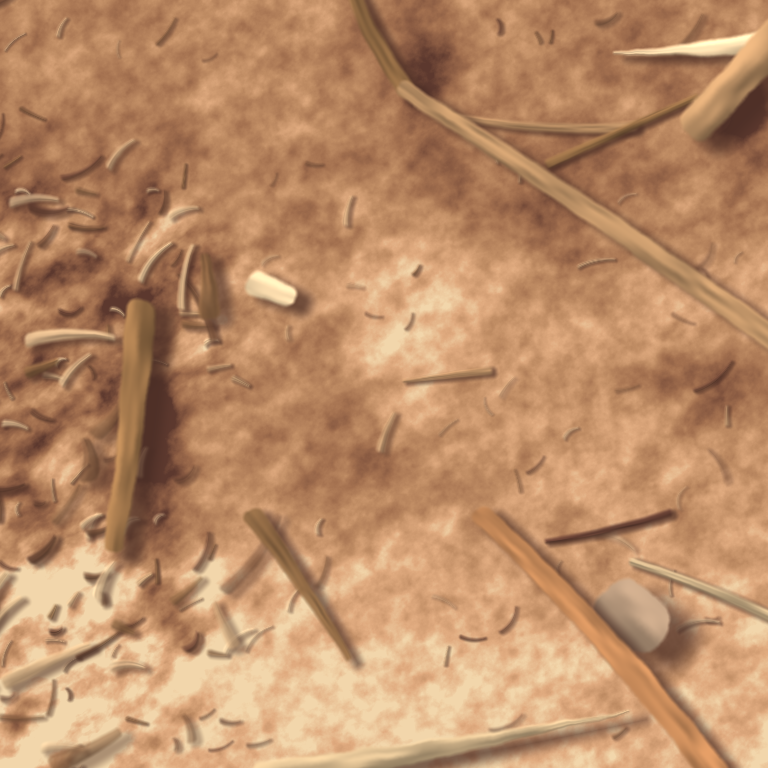
Reproduce this texture procedurally as a Shadertoy shader.

```glsl
// Sunlit reddish soil strewn with dry straw, stalks, twigs and a pebble.

const float SOFT = .0034;
const vec2 LIGHT = vec2(-.6, .8);
const vec2 SHADOW_DIR = vec2(1., -.55);

const vec3 UMBER = vec3(.36, .22, .18);
const vec3 CREAM = vec3(.97, .85, .67);
const vec3 OLIVE = vec3(.56, .41, .26);
const vec3 TAN = vec3(.74, .57, .40);
const vec3 ORANGE = vec3(.78, .54, .35);
const vec3 SAGE = vec3(.80, .69, .53);
const vec3 STONE = vec3(.72, .60, .49);
const vec3 SOIL[6] = vec3[6](UMBER, vec3(.52, .34, .25), vec3(.64, .44, .31),
    vec3(.75, .55, .39), vec3(.88, .67, .50), vec3(.95, .84, .67));

float hash(vec2 p) {
    vec3 q = fract(p.xyx * .1031);
    q += dot(q, q.yzx + 33.33);
    return fract((q.x + q.y) * q.z);
}

float noise(vec2 p) {
    vec2 i = floor(p), f = fract(p);
    f = f * f * (3. - 2. * f);
    return mix(mix(hash(i), hash(i + vec2(1, 0)), f.x),
               mix(hash(i + vec2(0, 1)), hash(i + vec2(1, 1)), f.x), f.y);
}

// Fractal noise centred on zero
float fbm(vec2 p) {
    float sum = 0., amp = .5;
    for (int i = 0; i < 5; i++) {
        sum += amp * (noise(p) - .5);
        p = mat2(1.6, 1.2, -1.2, 1.6) * p + 17.3;
        amp *= .5;
    }
    return sum;
}

float blob(vec2 p, float x, float y, float w, float h) {
    vec2 q = (p - vec2(x, y)) / vec2(w, h);
    return exp(-dot(q, q));
}

vec3 soilColor(float tone) {
    float x = clamp(tone, 0., 1.) * 5.;
    int i = min(int(x), 4);
    return mix(SOIL[i], SOIL[i + 1], x - float(i));
}

// Amount of loose debris: thick on the left, sparse elsewhere
float litter(vec2 p) {
    return smoothstep(.42, .14, p.x + .3 * fbm(p * 5.)) * smoothstep(.86, .68, p.y);
}

float soilTone(vec2 p) {
    vec2 warped = p + .03 * vec2(fbm(p * 9.), fbm(p * 9. + 40.));
    vec2 grain = mat2(.77, -.64, .64, .77) * warped;
    float tone = .71 + .45 * fbm(p * 4. + 3.) + .55 * fbm(grain * vec2(17, 30));
    tone += .42 * fbm(p * 60.) + 1.5 * litter(p) * fbm(grain * vec2(16, 27) + 8.);
    // Broad light and shade
    tone += .14 * smoothstep(.38, .05, p.y) - .17 * smoothstep(.6, .8, p.y);
    tone += .12 * blob(p, .58, .60, .12, .13);
    tone -= .36 * blob(p, .46, .40, .12, .09);
    tone -= .15 * blob(p, .44, .62, .06, .22);
    tone -= .36 * blob(p, .68, .71, .10, .06);
    tone -= .32 * blob(p, .93, .50, .18, .05);
    tone -= .50 * blob(p, .555, .91, .04, .11);
    tone -= .70 * blob(p, .965, .85, .045, .055);
    tone -= .26 * blob(p, .08, .72, .22, .13);
    tone -= .20 * blob(p, .10, .45, .15, .20);
    return tone - .75 * blob(p, .205, .45, .035, .15);
}

// Tapering rod; shape is bend and end radii. Gives distance, across, along
vec3 rod(vec2 p, vec4 ends, vec3 shape) {
    vec2 axis = ends.zw - ends.xy, q = p - ends.xy;
    float len = length(axis);
    axis /= len;
    float along = dot(q, axis), t = clamp(along / len, 0., 1.);
    float across = dot(q, vec2(-axis.y, axis.x)) - shape.x * 4. * t * (1. - t);
    float radius = mix(shape.y, shape.z, t), corner = .75 * radius;
    vec2 d = abs(vec2(along - .5 * len, across)) - vec2(.5 * len, radius) + corner;
    return vec3(length(max(d, 0.)) + min(max(d.x, d.y), 0.) - corner, across / radius, t * len);
}

// Lays a shaded, fibrous piece and its soft shadow over the ground
void lay(inout vec3 col, vec2 p, vec4 ends, vec3 shape, vec3 tint, float opacity) {
    float thick = max(shape.y, shape.z);
    vec2 wobble = .4 * thick * vec2(fbm(p * 25.), fbm(p * 25. + 9.));
    float shade = rod(p - SHADOW_DIR * thick, ends, shape).x;
    col = mix(col, UMBER * .8, .7 * opacity * smoothstep(.5 * thick + SOFT, -.5 * thick, shade));
    vec3 r = rod(p + wobble, ends, shape);
    vec2 axis = normalize(ends.zw - ends.xy);
    float lit = clamp(r.y, -1., 1.) * dot(vec2(-axis.y, axis.x), LIGHT);
    float fibre = noise(vec2(r.z * 22., r.y * 2.) + ends.xy * 91.) - .5;
    vec3 body = tint * (.98 + .24 * lit + .34 * fibre);
    col = mix(col, body, opacity * smoothstep(SOFT, -SOFT, r.x));
}

// Random chips and straws, one candidate per grid cell
void scatter(inout vec3 col, vec2 p, float cells, float seed, float sparse, float dense) {
    for (int k = 0; k < 9; k++) {
        vec2 cell = floor(p * cells) + vec2(k % 3 - 1, k / 3 - 1), id = cell + seed;
        vec2 centre = (cell + vec2(hash(id + 11.), hash(id + 23.))) / cells;
        float debris = litter(centre), pick = hash(id + 53.);
        if (hash(id) > mix(sparse, dense, debris)) continue;
        float angle = .8 + 2.6 * (hash(id + 37.) - .5);
        vec2 arm = vec2(cos(angle), sin(angle)) * mix(.2, .5, hash(id + 71.)) / cells;
        float width = mix(.035, .12, hash(id + 89.)) * mix(.7, 1.1, debris);
        vec3 tint = pick < .5 ? mix(UMBER, OLIVE, pick * 2.) : mix(TAN, CREAM, pick * pick);
        lay(col, p, vec4(centre - arm, centre + arm), vec3(.2 * pick - .1, width, width * .4) / cells,
            tint, mix(.25, .7, hash(id + 97.)) + .2 * debris);
    }
}

void mainImage(out vec4 fragColor, in vec2 fragCoord) {
    vec2 p = fragCoord / iResolution.xy;
    vec3 col = soilColor(soilTone(p));
    scatter(col, p, 28., 140., .07, .35);
    scatter(col, p, 15., 260., .10, .65);
    scatter(col, p, 8., 380., .03, .80);
    // Stalks and leaves at the top right
    lay(col, p, vec4(.58, .85, .83, .835), vec3(-.008, .004, .007), TAN, .9);
    lay(col, p, vec4(.71, .785, .91, .875), vec3(0, .006, .004), OLIVE, 1.);
    lay(col, p, vec4(1.02, .95, .8, .932), vec3(.005, .016, .001), CREAM, 1.);
    lay(col, p, vec4(1.03, .97, .895, .825), vec3(0, .026, .022), TAN, 1.);
    lay(col, p, vec4(.46, 1.01, .535, .875), vec3(-.005, .009, .012), OLIVE, 1.);
    lay(col, p, vec4(.52, .888, 1.02, .55), vec3(.004, .011, .016), TAN, 1.);
    // Left stump and centre pieces
    lay(col, p, vec4(.185, .61, .148, .28), vec3(.004, .021, .012), OLIVE * 1.12, 1.);
    lay(col, p, vec4(.322, .636, .385, .61), vec3(0, .018, .013), CREAM, 1.);
    lay(col, p, vec4(.64, .518, .525, .504), vec3(0, .005, .002), TAN, .9);
    lay(col, p, vec4(.325, .335, .455, .14), vec3(.004, .013, .004), OLIVE, .9);
    // Pebble, sticks and leaf along the bottom
    lay(col, p, vec4(.785, .228, .86, .168), vec3(0, .036, .036), STONE, 1.);
    lay(col, p, vec4(.62, .335, .94, -.02), vec3(.012, .014, .018), ORANGE, 1.);
    lay(col, p, vec4(.71, .295, .875, .333), vec3(-.004, .003, .005), UMBER, .9);
    lay(col, p, vec4(.82, .27, 1.02, .19), vec3(.003, .005, .007), SAGE, 1.);
    lay(col, p, vec4(.33, -.015, .82, .075), vec3(-.004, .022, .001), SAGE, 1.);
    fragColor = vec4(col, 1);
}
```
